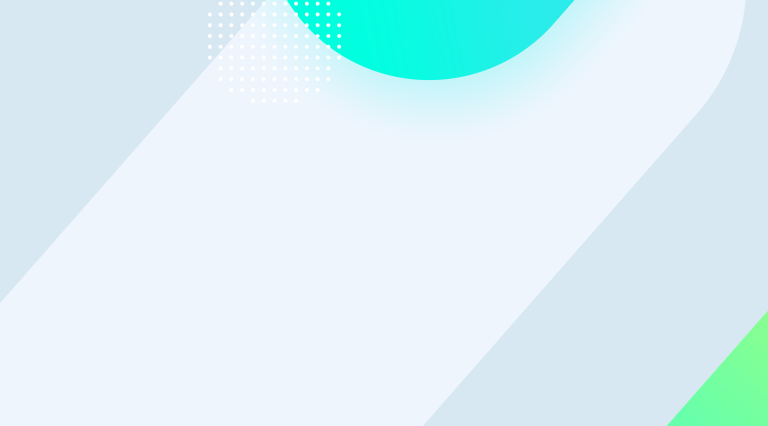
A Shadertoy shader for this background:

```glsl
// Slanted rounded bands on pale blue: a wide light band, a glowing cyan
// capsule at the top, a green corner and a round patch of white dots.
// Shapes are signed distances in units of canvas height, origin lower left.

const vec2 SLANT = vec2(0.6595, 0.7518);         // direction of every band
const vec2 ACROSS = vec2(0.7518, -0.6595);       // perpendicular to it

const vec2 BAND_CENTER = vec2(1.284, 1.042);
const float BAND_RADIUS = 0.468;
const vec2 CAPSULE_CENTER = vec2(1.007, 1.202);
const float CAPSULE_RADIUS = 0.390;
const vec2 CORNER_EDGE = vec2(1.565, 0.0);

const vec2 GLOW_OFFSET = vec2(0.020, -0.050);
const float GLOW_BLUR = 0.118;
const float GLOW_STRENGTH = 0.25;

const vec2 DOTS_CENTER = vec2(0.6444, 0.9155);
const float DOTS_EXTENT = 0.165;
const float DOT_SPACING = 0.0253;
const float DOT_RADIUS = 0.0046;

const vec3 BACKDROP = vec3(0.848, 0.910, 0.950);
const vec3 BAND = vec3(0.934, 0.962, 0.992);
const vec3 GLOW = vec3(0.10, 0.95, 0.92);
const vec3 CYAN_LEFT = vec3(0.00, 1.00, 0.875);
const vec3 CYAN_RIGHT = vec3(0.17, 0.925, 0.92);
const vec3 GREEN_LOW = vec3(0.39, 1.00, 0.68);
const vec3 GREEN_HIGH = vec3(0.54, 1.00, 0.56);

// Capsule with one round end at center, running endlessly along dir
float roundedBand(vec2 p, vec2 center, vec2 dir, float radius) {
    vec2 q = p - center;
    return length(q - dir * max(dot(q, dir), 0.0)) - radius;
}

// Antialiased coverage of a signed distance
float cover(float d) {
    return clamp(0.5 - d * iResolution.y, 0.0, 1.0);
}

// Grid of dots, keeping only those whose centers fall in a disc
float dotPatch(vec2 p) {
    vec2 q = p - DOTS_CENTER;
    vec2 cell = floor(q / DOT_SPACING + 0.5) * DOT_SPACING;
    float inside = step(length(cell), DOTS_EXTENT);
    return inside * cover(length(q - cell) - DOT_RADIUS);
}

void mainImage(out vec4 fragColor, in vec2 fragCoord) {
    vec2 p = fragCoord / iResolution.y;

    // Light band over the backdrop
    float band = roundedBand(p, BAND_CENTER, -SLANT, BAND_RADIUS);
    vec3 color = mix(BACKDROP, BAND, cover(band));

    // Green corner
    float corner = dot(p - CORNER_EDGE, ACROSS);
    float rise = clamp(dot(p - CORNER_EDGE, SLANT) / 0.37, 0.0, 1.0);
    color = mix(color, mix(GREEN_LOW, GREEN_HIGH, rise), cover(-corner));

    // Soft glow below the capsule
    float glow = roundedBand(p - GLOW_OFFSET, CAPSULE_CENTER, SLANT, CAPSULE_RADIUS);
    float haze = 1.0 - smoothstep(-GLOW_BLUR, GLOW_BLUR, glow);
    color = mix(color, GLOW, GLOW_STRENGTH * haze);

    // Cyan capsule
    float capsule = roundedBand(p, CAPSULE_CENTER, SLANT, CAPSULE_RADIUS);
    float sweep = smoothstep(0.78, 1.36, p.x + 0.2 * (p.y - 0.9));
    color = mix(color, mix(CYAN_LEFT, CYAN_RIGHT, sweep), cover(capsule));

    // White dots on top
    color = mix(color, vec3(1.0), 0.95 * dotPatch(p));

    fragColor = vec4(color, 1.0);
}
```
